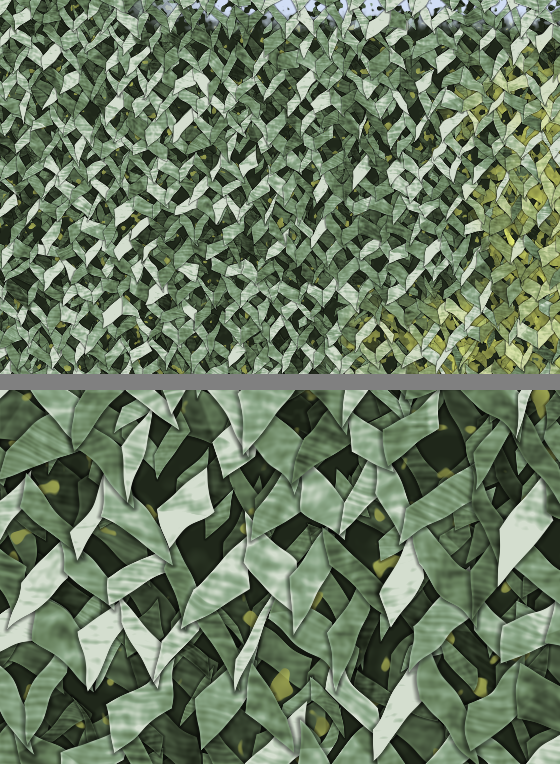
Top: the whole. Bottom: its middle third, enlarged.
Reproduce this texture procedurally as a Shadertoy shader.

```glsl
// Sunlit garnish net: folded zigzag strips of green cloth over dark, leafy gaps.
#define CELL vec2(0.0400, 0.0560)   // half zigzag period, row spacing
#define JITTER 0.46                 // irregularity of the knots
#define SWING 0.40                  // zigzag height, in rows
#define STRIP 0.66                  // strip thickness, in rows
#define WARP 0.009                  // curl of the cut edges
#define DEEP vec3(0.11, 0.14, 0.09)
#define SHADE vec3(0.26, 0.32, 0.23)
#define MID vec3(0.41, 0.51, 0.37)
#define LIT vec3(0.55, 0.66, 0.54)
#define GLOSS vec3(0.83, 0.87, 0.81)
#define LEAF vec3(0.72, 0.75, 0.36)
#define SKY vec3(0.82, 0.87, 0.96)

vec2 hash2(vec2 p) {
    vec3 h = fract(p.xyx * vec3(0.1031, 0.1030, 0.0973));
    h += dot(h, h.yzx + 33.33);
    return fract((h.xx + h.yz) * h.zy);
}

float corner(vec2 cell, vec2 f, vec2 o) {
    return dot(hash2(cell + o) * 2.0 - 1.0, f - o);
}

// Gradient noise, about -0.7 to 0.7
float noise(vec2 p) {
    vec2 i = floor(p), f = fract(p);
    vec2 u = f * f * f * (f * (f * 6.0 - 15.0) + 10.0);
    vec2 e = vec2(0.0, 1.0);
    return mix(mix(corner(i, f, e.xx), corner(i, f, e.yx), u.x),
               mix(corner(i, f, e.xy), corner(i, f, e.yy), u.x), u.y);
}

// Signed distance to a four-sided piece, negative inside
float quadDistance(vec2 p, vec2 v[4]) {
    float d = dot(p - v[0], p - v[0]), side = 1.0;
    for (int i = 0, j = 3; i < 4; j = i, i++) {
        vec2 e = v[j] - v[i], w = p - v[i];
        vec2 b = w - e * clamp(dot(w, e) / dot(e, e), 0.0, 1.0);
        d = min(d, dot(b, b));
        bvec3 c = bvec3(p.y >= v[i].y, p.y < v[j].y, e.x * w.y > e.y * w.x);
        if (all(c) || all(not(c))) side = -side;
    }
    return side * sqrt(d);
}

// Cloth colour from deep shade (0) to gloss (1)
vec3 cloth(float t) {
    t = clamp(t, 0.0, 1.0) * 4.0;
    vec3 c = mix(DEEP, SHADE, clamp(t, 0.0, 1.0));
    c = mix(c, MID, clamp(t - 1.0, 0.0, 1.0));
    c = mix(c, LIT, clamp(t - 2.0, 0.0, 1.0));
    return mix(c, GLOSS, clamp(t - 3.0, 0.0, 1.0));
}

// Upper edge of the strip at a knot, in cells
vec2 knot(vec2 id, float seed) {
    float swing = mod(id.x + id.y, 2.0) * 2.0 - 1.0;
    vec2 j = hash2(id + seed) - 0.5;
    return id + j * JITTER * vec2(1.2, 0.8) + vec2(0.0, SWING * swing + 0.5 * STRIP);
}

// Drop from the upper to the lower edge at a knot
vec2 hang(vec2 id, float seed) {
    vec2 j = hash2(id + seed + 71.0) - 0.5;
    return vec2(j.x * 0.55, -STRIP * (1.0 + 0.7 * j.y));
}

// Paints one layer of strips, lower rows first; share is the part of pieces kept
void paintNet(inout vec3 col, vec2 p, float seed, float front, float share, float sun, float px) {
    vec2 base = floor(p / CELL);
    float crumple = noise(p * 62.0 + seed) + 0.7 * noise(p * 140.0);
    for (int r = -1; r <= 2; r++)
    for (int s = -1; s <= 1; s++) {
        vec2 id = base + vec2(s, r), next = id + vec2(1.0, 0.0);
        vec2 h = hash2(id * 1.7 + seed + 13.0), g = hash2(id + seed + 137.0);
        if (hash2(id + seed + 53.0).x > share) continue;
        // Each piece pulls a little away from the fold, leaving horns
        vec2 a = knot(id, seed) + vec2(-0.06, 0.36 * (g.x - 0.5));
        vec2 b = knot(next, seed) + vec2(0.06, 0.36 * (g.y - 0.5));
        vec2 v[4] = vec2[4](a * CELL, b * CELL,
            (b + hang(next, seed)) * CELL, (a + hang(id, seed)) * CELL);
        float d = quadDistance(p, v);

        // Facet tone: slope, bend, a sharp crease, streaks and a bright rim
        vec2 along = v[1] - v[0], down = v[3] - v[0];
        float t = dot(p - v[0], along) / dot(along, along);
        float u = dot(p - v[0], down) / dot(down, down);
        float crease = smoothstep(-0.04, 0.04, t - 0.5 + (u - 0.5) * (2.4 * g.y - 1.2));
        float streak = noise(vec2(t * 2.0 + u * g.x, u * 7.0 - t * 4.0 * g.y) + id * 9.0);
        float tone = mix(0.40, 1.02, h.x) + 0.07 * sign(along.y);
        tone += (crease - 0.5) * (h.y - 0.5) * 0.55 + (t - 0.5) * (g.x - 0.5) * 0.4;
        tone += 0.26 * crumple + 0.34 * streak;
        tone += 0.14 * smoothstep(-0.0025, 0.0, d);
        tone = mix(tone * 0.60 - 0.20, tone, front);
        vec3 piece = cloth(tone);
        float tint = sun * mix(1.0, 0.40, front) * smoothstep(0.2, 0.6, g.x);
        piece = mix(piece, LEAF * (0.78 + 0.4 * h.x + 0.2 * crumple), tint);

        // Tight shadow around the piece
        col *= mix(0.55, 1.0, smoothstep(0.0, 0.005, d));
        col = mix(col, piece, smoothstep(px, -px, d));
    }
}

void mainImage(out vec4 fragColor, in vec2 fragCoord) {
    vec2 uv = fragCoord / iResolution.xy;
    vec2 p = fragCoord / iResolution.y;
    float px = 0.5 / iResolution.y;

    // Sunny foliage behind the right side and the lower right corner
    float patchy = 0.22 * noise(p * 5.0 + 4.0);
    float sun = smoothstep(0.80, 0.95, uv.x + patchy) * smoothstep(0.95, 0.7, uv.y);
    sun = max(sun, smoothstep(0.60, 0.78, uv.x + patchy) * smoothstep(0.27, 0.12, uv.y));

    // Dark gaps with leaf glints, and sky along the top
    float speck = noise(p * 34.0) + 0.5 * noise(p * 75.0 + 5.0);
    vec3 col = cloth(0.02 + 0.22 * max(speck, 0.0));
    float glint = smoothstep(0.30, 0.38, speck + 0.40 * sun + 0.15 * noise(p * 4.0));
    float sky = smoothstep(0.91, 0.98, uv.y + 0.04 * speck) * smoothstep(0.15, 0.4, uv.x);

    // Sagging rows and curled edges
    vec2 q = p + 0.022 * vec2(noise(p * 4.0), noise(p * 4.0 + 9.0));
    q += WARP * vec2(noise(p * 26.0 + 3.0), noise(p * 26.0 + 17.0));

    // Back strips, small tatters, then the lit strips
    paintNet(col, q + CELL * vec2(0.6, 0.45), 301.0, 0.0, 0.75, sun, px);
    col = mix(col, LEAF * (0.85 + 0.4 * noise(p * 50.0)), glint * 0.8);
    paintNet(col, q * 1.7, 811.0, 0.45, 0.30, sun, px * 1.7);
    col = mix(col, SKY, sky * smoothstep(-0.15, 0.0, speck));
    paintNet(col, q, 29.0, 1.0, 0.95, sun, px);
    fragColor = vec4(col, 1.0);
}
```
